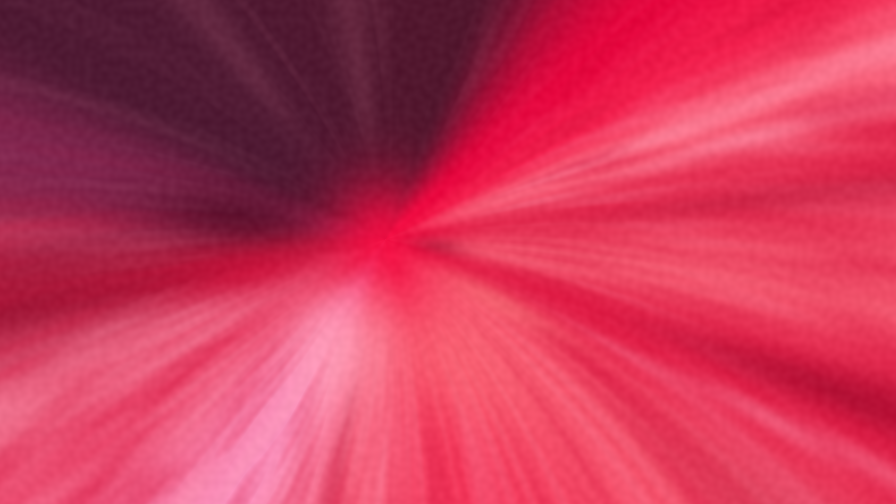
A Shadertoy shader for this background:

```glsl
// Radial burst of blurred light: a crimson core with dark plum rays above and
// pink rays below. Colour follows the angle about the core through smooth
// stops, then soft beams, gradient-noise streaks and local glows shape it.

#define CENTER vec2(0.765, 0.525)
#define CORE_RADIUS 0.12
#define COARSE_STREAKS 8.0
#define FINE_STREAKS 24.0
#define STREAK_AMOUNT 0.50
#define GRAIN_AMOUNT 0.03
#define CRIMSON vec3(0.96, 0.05, 0.26)
#define DEEP_CRIMSON vec3(0.83, 0.06, 0.23)
#define SHADOW_RED vec3(0.50, 0.02, 0.14)
#define DARK_PLUM vec3(0.29, 0.03, 0.12)
#define BRIGHT_PINK vec3(1.00, 0.63, 0.72)
#define WARM_CORAL vec3(1.00, 0.54, 0.53)

// Angles in degrees, counterclockwise from the right
const int STOPS = 16;
const float stopAngle[17] = float[17](
    8.0, 20.0, 30.0, 41.0, 71.0, 150.0, 167.0, 188.0, 205.0,
    215.0, 240.0, 263.0, 287.0, 320.0, 341.0, 354.0, 368.0);

const vec3 stopColor[16] = vec3[16](
    vec3(0.89, 0.17, 0.31), vec3(0.97, 0.36, 0.46), vec3(0.95, 0.12, 0.30),
    vec3(0.90, 0.02, 0.24), vec3(0.32, 0.09, 0.18), vec3(0.31, 0.10, 0.20),
    vec3(0.51, 0.15, 0.31), vec3(0.67, 0.11, 0.24), vec3(0.92, 0.38, 0.50),
    vec3(0.92, 0.30, 0.44), vec3(0.98, 0.56, 0.73), vec3(0.96, 0.37, 0.48),
    vec3(0.95, 0.21, 0.35), vec3(0.96, 0.32, 0.42), vec3(0.88, 0.11, 0.27),
    vec3(0.95, 0.34, 0.43));

// Beam: angle, angular width, start radius, strength (negative is shadow)
const vec4 beams[12] = vec4[12](
    vec4(20.5, 1.8, 0.28, 0.35), vec4(15.5, 1.6, 0.50, 0.35),
    vec4(6.0, 2.2, 0.50, -0.20), vec4(99.0, 5.0, 0.20, 0.11),
    vec4(129.0, 4.0, 0.30, 0.11), vec4(179.0, 2.8, 0.55, 0.22),
    vec4(191.0, 3.0, 0.25, -0.35), vec4(335.0, 1.6, 0.60, 0.30),
    vec4(249.0, 4.0, 0.20, 0.25), vec4(258.0, 2.5, 0.25, -0.14),
    vec4(324.0, 5.0, 0.70, -0.20), vec4(341.5, 2.8, 0.70, -0.50));

vec2 gradientAt(vec2 cell) {
    float h = fract(sin(dot(cell, vec2(127.1, 311.7))) * 43758.5);
    return vec2(cos(6.2832 * h), sin(6.2832 * h));
}

float gradientNoise(vec2 p) {
    vec2 i = floor(p), f = fract(p);
    vec2 u = f * f * f * (f * (f * 6.0 - 15.0) + 10.0);
    vec2 e = vec2(0.0, 1.0);
    float a = dot(gradientAt(i), f);
    float b = dot(gradientAt(i + e.yx), f - e.yx);
    float c = dot(gradientAt(i + e.xy), f - e.xy);
    float d = dot(gradientAt(i + e.yy), f - e.yy);
    return mix(mix(a, b, u.x), mix(c, d, u.x), u.y);
}

// Soft elliptical spot, tilted by an angle in degrees
float glow(vec2 p, vec2 center, vec2 radii, float tilt) {
    float t = radians(tilt);
    vec2 q = p - center;
    q = vec2(q.x * cos(t) + q.y * sin(t), q.y * cos(t) - q.x * sin(t)) / radii;
    return exp(-dot(q, q));
}

vec3 colorByAngle(float angle) {
    float a = mod(angle - stopAngle[0], 360.0) + stopAngle[0];
    vec3 color = stopColor[0];
    for (int i = 1; i <= STOPS; i++)
        color = mix(color, stopColor[i % STOPS],
                    smoothstep(stopAngle[i - 1], stopAngle[i], a));
    return color;
}

vec3 addBeams(vec3 color, float angle, float radius) {
    for (int i = 0; i < 12; i++) {
        vec4 beam = beams[i];
        float d = (mod(angle - beam.x + 180.0, 360.0) - 180.0) / beam.y;
        float reach = smoothstep(beam.z * 0.5, beam.z * 1.5, radius);
        vec3 tint = beam.w > 0.0 ? BRIGHT_PINK : SHADOW_RED;
        color = mix(color, tint, abs(beam.w) * reach * exp(-d * d));
    }
    return color;
}

void mainImage(out vec4 fragColor, in vec2 fragCoord) {
    vec2 p = fragCoord / iResolution.y;
    vec2 ray = p - CENTER;
    float radius = max(length(ray), 0.0001);
    vec2 dir = ray / radius;
    float angle = degrees(atan(ray.y, ray.x));

    // Broad rays
    vec3 color = addBeams(colorByAngle(angle), angle, radius);

    // Fine streaks, changing slowly along each ray
    float streak = gradientNoise(dir * COARSE_STREAKS + radius * 1.8)
                 + 0.6 * gradientNoise(dir * FINE_STREAKS + radius * 4.0 + 17.0);
    streak *= STREAK_AMOUNT * smoothstep(0.08, 0.45, radius);
    float lit = smoothstep(0.3, 0.9, color.r);
    float pale = smoothstep(0.05, 0.30, color.g);
    color = mix(color, BRIGHT_PINK, max(streak, 0.0) * mix(0.25, 0.9, lit * pale));
    color = mix(color, DEEP_CRIMSON, max(-streak, 0.0) * lit * 1.3);

    // Local glows and shadows around the core
    color = mix(color, DARK_PLUM, 0.65 * glow(p, vec2(0.48, 0.57), vec2(0.21, 0.065), -10.0));
    color = mix(color, DEEP_CRIMSON, 0.75 * glow(p, vec2(0.53, 0.465), vec2(0.22, 0.050), 10.0));
    color = mix(color, WARM_CORAL, 0.40 * glow(p, vec2(0.88, 0.29), vec2(0.20, 0.11), -35.0));
    color = mix(color, BRIGHT_PINK, 0.65 * glow(p, vec2(0.67, 0.31), vec2(0.10, 0.12), -12.0));
    color = mix(color, WARM_CORAL, 0.50 * glow(p, vec2(0.99, 0.40), vec2(0.15, 0.024), -28.0));
    color = mix(color, CRIMSON, 0.92 * exp(-pow(radius / CORE_RADIUS, 2.0)));
    color = mix(color, SHADOW_RED, 0.35 * glow(p, vec2(0.87, 0.512), vec2(0.055, 0.018), -8.0));

    // Faint mottling
    color += GRAIN_AMOUNT * gradientNoise(p * 60.0);
    fragColor = vec4(color, 1.0);
}
```
